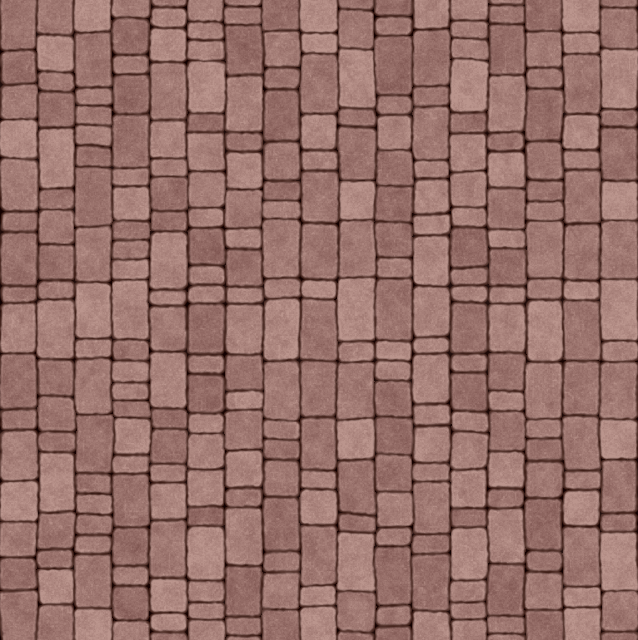
Write a Shadertoy shader that draws this texture.

```glsl
const float COLUMNS = 17.0;
const vec3 STONE_DARK = vec3(0.53, 0.37, 0.35);
const vec3 STONE_LIGHT = vec3(0.71, 0.56, 0.53);
const vec3 JOINT_SAND = vec3(0.31, 0.18, 0.15);
const vec3 JOINT_DEEP = vec3(0.10, 0.02, 0.01);

float hash(vec2 p) {
    vec3 q = fract(p.xyx * 0.1031);
    q += dot(q, q.yzx + 33.33);
    return fract((q.x + q.y) * q.z);
}

float noise(vec2 p) {
    vec2 i = floor(p), f = fract(p);
    f = f * f * (3.0 - 2.0 * f);
    return mix(mix(hash(i), hash(i + vec2(1, 0)), f.x),
               mix(hash(i + vec2(0, 1)), hash(i + vec2(1, 1)), f.x), f.y);
}

float fbm(vec2 p) {
    float sum = 0.0, amplitude = 0.5;
    for (int i = 0; i < 4; i++) {
        sum += amplitude * noise(p);
        p = p * 2.07 + 17.3;
        amplitude *= 0.5;
    }
    return sum / 0.9375;
}

float roundedBox(vec2 p, vec2 halfSize, float radius) {
    vec2 q = abs(p) - halfSize + radius;
    return length(max(q, 0.0)) + min(max(q.x, q.y), 0.0) - radius;
}

// Half, square or long stone; short ones rarely follow each other
float stoneHeight(vec2 id, float previous) {
    float pick = hash(id + 7.7);
    if (previous < 0.65) pick = mix(0.25, 1.0, pick);
    float size = pick < 0.38 ? 0.52 : (pick < 0.72 ? 1.0 : 1.48);
    return size * mix(0.92, 1.08, hash(id + 51.3));
}

// Returns bottom, top and row number; rows mirror about y = 0
vec3 findStone(float column, float y) {
    float start = mix(0.8, 1.2, hash(vec2(column, 91.0)));
    float split = start * (hash(vec2(column, 37.0)) < 0.5 ? -0.5 : 0.5);
    if (abs(y) < start)
        return y < split ? vec3(-start, split, 60.0) : vec3(split, start, 61.0);

    float bottom = start, height = 1.0, row = 0.0;
    for (int i = 0; i < 24; i++) {
        height = stoneHeight(vec2(column, row), height);
        if (abs(y) < bottom + height) break;
        bottom += height;
        row += 1.0;
    }
    return vec3(bottom, bottom + height, row);
}

// Stone face: own tone, soft blotches, fine grain and pale specks
vec3 stoneColor(vec2 p, vec2 id, float d) {
    float tone = mix(0.22, 0.92, hash(id + 23.1));
    vec2 shifted = p + 9.0 * hash(id + 3.9);
    tone += 0.65 * (fbm(shifted * 3.2) - 0.5);
    tone += 0.30 * (noise(p * 19.0) - 0.5);
    tone += 0.22 * (hash(floor(p * 30.0)) - 0.5);
    tone += 0.25 * smoothstep(0.78, 0.95, noise(shifted * 13.0));
    // Worn pale rim
    tone += 0.28 * smoothstep(0.05, 0.0, abs(d + 0.055)) * noise(p * 5.0);
    return mix(STONE_DARK, STONE_LIGHT, clamp(tone, -0.25, 1.12));
}

void mainImage(out vec4 fragColor, in vec2 fragCoord) {
    vec2 p = fragCoord / iResolution.xy * COLUMNS;
    float pixel = COLUMNS / iResolution.y;

    // Hand-laid unevenness
    vec2 bend = vec2(noise(p * 0.9), noise(p * 0.9 + 40.0)) - 0.5;
    vec2 chips = vec2(noise(p * 7.0), noise(p * 7.0 + 80.0)) - 0.5;
    vec2 laid = p + 0.09 * bend + 0.025 * chips;

    // The last five columns repeat the run seven columns before
    float column = clamp(floor(laid.x), 0.0, COLUMNS - 1.0);
    float kind = column > 11.0 ? column - 7.0 : column;
    float y = laid.y - 0.5 * COLUMNS;
    vec3 stone = findStone(kind, y);
    vec2 id = vec2(kind, stone.z);
    float along = stone.z < 60.0 ? abs(y) : y;

    // Rounded stone inside its bed
    vec2 local = vec2(laid.x - column - 0.5, along - 0.5 * (stone.x + stone.y));
    float gap = mix(0.020, 0.038, hash(id + 5.5));
    vec2 halfSize = 0.5 * vec2(1.0, stone.y - stone.x) - gap;
    float radius = mix(0.09, 0.16, hash(id + 64.2));
    float d = roundedBox(local, halfSize, radius);
    d += 0.022 * (noise(p * 11.0) - 0.5);

    vec3 face = stoneColor(p, id, d);
    face *= 1.0 - 0.14 * smoothstep(-0.05, 0.0, d);
    vec3 joint = mix(JOINT_SAND, JOINT_DEEP, smoothstep(0.02, 0.07, d));
    joint += 0.10 * (noise(p * 6.0) - 0.5);
    vec3 color = mix(face, joint, smoothstep(-pixel, pixel, d));
    fragColor = vec4(clamp(color, 0.0, 1.0), 1.0);
}
```
